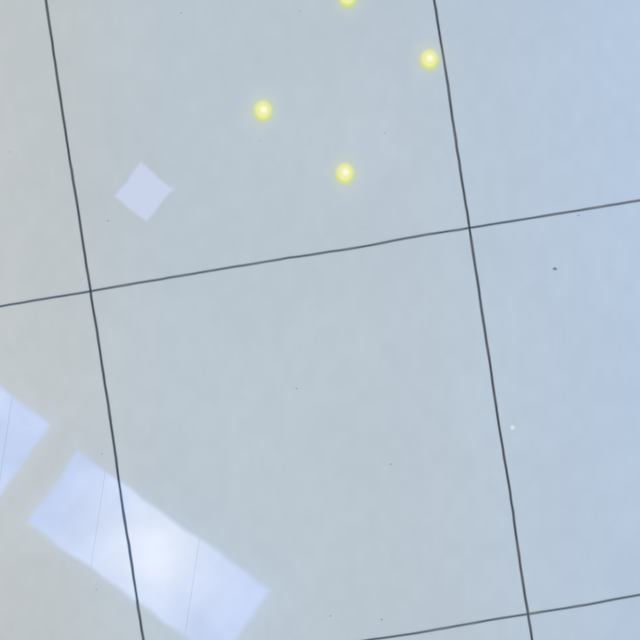
Write a WebGL 2 fragment shader that draws this texture.

```glsl
#version 300 es
precision highp float;
// Pale polished floor tiles with dark slanted joints, window reflections and yellow lamp glints.
uniform vec2 u_resolution;
out vec4 fragColor;

float hash(vec2 p) {
  vec3 q = fract(vec3(p.xyx) * 0.1031);
  q += dot(q, q.yzx + 33.33);
  return fract((q.x + q.y) * q.z);
}

float noise(vec2 p) {
  vec2 i = floor(p), f = fract(p);
  f = f * f * (3.0 - 2.0 * f);
  return mix(mix(hash(i), hash(i + vec2(1, 0)), f.x),
             mix(hash(i + vec2(0, 1)), hash(i + vec2(1, 1)), f.x), f.y);
}

float fbm(vec2 p) {
  float sum = 0.0, amp = 0.5;
  for (int i = 0; i < 4; i++) {
    sum += amp * noise(p);
    p = p * 2.03 + 17.0;
    amp *= 0.5;
  }
  return sum;
}

// Signed distance to a box whose long side points along dir
float tiltedBox(vec2 p, vec2 dir, vec2 halfSize) {
  vec2 q = abs(vec2(dot(p, dir), dot(p, vec2(-dir.y, dir.x)))) - halfSize;
  return length(max(q, 0.0)) + min(max(q.x, q.y), 0.0);
}

// Distance to the nearest line of a family with the given spacing
float repeatDistance(float x, float spacing) {
  return abs(fract(x / spacing + 0.5) - 0.5) * spacing;
}

float cover(float d, float soft) {
  return 1.0 - smoothstep(-soft, soft, d);
}

void main() {
  vec2 p = gl_FragCoord.xy / u_resolution;
  float aa = max(0.9 / min(u_resolution.x, u_resolution.y), 0.0018);

  // Glaze: warm grey on the left, bluer towards the right
  vec3 color = mix(vec3(0.75, 0.775, 0.785), vec3(0.73, 0.78, 0.82), smoothstep(0.0, 0.35, p.x));
  color = mix(color, vec3(0.715, 0.785, 0.87), smoothstep(0.6, 1.1, p.x + 0.1 * p.y));
  color += 0.028 * (fbm(p * 5.0) - 0.47);
  color += 0.022 * (fbm(p * vec2(60.0, 42.0)) - 0.47);

  // Sparse dirt specks and faint blemishes
  vec2 cell = floor(p * 16.0);
  vec2 offset = fract(p * 16.0) - 0.2 - 0.6 * vec2(hash(cell + 3.1), hash(cell + 8.7));
  float speck = cover(length(offset * vec2(1.0, 1.3)) / 16.0 - 0.0016, 0.0018);
  color -= speck * step(0.92, hash(cell + 21.0)) * 0.14 * hash(cell + 5.0);
  color -= 0.28 * cover(length((p - vec2(0.867, 0.58)) * vec2(0.7, 1.0)) - 0.002, 0.0018);
  color += vec3(0.14, 0.13, 0.08) * cover(length(p - vec2(0.801, 0.332)) - 0.003, 0.003);

  // Two window reflections in a row and one small pane
  vec2 along = vec2(0.81, -0.586);
  float ripple = 0.005 * (noise(p * 35.0) - 0.5);
  float windows = 1.0;
  for (int i = 0; i < 2; i++) {
    vec2 center = mix(vec2(0.232, 0.131), vec2(-0.111, 0.39), float(i));
    windows = min(windows, tiltedBox(p - center, along, vec2(0.185, 0.068)));
  }
  float pane = tiltedBox(p - vec2(0.225, 0.699), vec2(0.78, -0.626), vec2(0.033, 0.034));
  float lit = cover(windows + ripple, 0.006);
  float glare = exp(-dot(p - vec2(0.24, 0.14), p - vec2(0.24, 0.14)) * 110.0);
  vec3 sky = mix(vec3(0.775, 0.835, 0.96), vec3(0.89, 0.925, 0.985), glare);
  sky += 0.1 * (fbm(p * 16.0) - 0.47);
  float seam = repeatDistance(p.x - 0.15 * p.y - 0.125, 0.163);
  sky -= 0.07 * cover(seam - 0.0005, 0.0018);
  color += vec3(0.01, 0.018, 0.04) * exp(-max(windows, 0.0) * 50.0);
  color = mix(color, sky, lit * 0.95);
  color = mix(color, vec3(0.8, 0.84, 0.94), cover(pane + ripple, 0.004) * 0.85);

  // Joints: slightly wavering, worn lines of a sheared grid
  float waver = 0.0025 * (noise(p * 9.0) - 0.5) + 0.0008 * (noise(p * 60.0) - 0.5);
  float upright = repeatDistance(p.x - 0.2246 + 0.153 * p.y + waver, 0.607);
  float level = repeatDistance(p.y - 0.521 - 0.167 * p.x + waver, 0.618);
  float wear = noise(p * 42.0);
  vec3 uprightColor = mix(vec3(0.2, 0.22, 0.25), vec3(0.38, 0.4, 0.43), wear);
  vec3 levelColor = mix(vec3(0.24, 0.31, 0.38), vec3(0.46, 0.47, 0.48), wear);
  uprightColor = mix(uprightColor, vec3(0.26, 0.36, 0.48), lit * 0.7);
  color -= 0.05 * cover(min(upright, level) - 0.002, 0.004);
  color = mix(color, levelColor, cover(level - 0.0013 - 0.0007 * wear, aa) * 0.9);
  color = mix(color, uprightColor, cover(upright - 0.0014 - 0.0007 * wear, aa) * 0.93);

  // Four lamp glints at the corners of a skewed lattice cell
  for (int i = 0; i < 4; i++) {
    vec2 center = vec2(0.539, 0.729) + float(i % 2) * vec2(-0.128, 0.098)
                + float(i / 2) * vec2(0.132, 0.178);
    vec2 q = p - center;
    float r = length(q * vec2(1.08, 0.95));
    float lower = smoothstep(0.012, -0.016, q.y);
    color = mix(color, vec3(0.86, 0.89, 0.7), 0.55 * exp(-r * r * 2200.0));
    color = mix(color, mix(vec3(0.9, 0.92, 0.62), vec3(0.86, 0.89, 0.42), lower),
                cover(r - 0.0148, 0.004));
    color = mix(color, vec3(0.94, 0.95, 0.74), cover(r - 0.0105, 0.004));
    float core = length(q - vec2(0.001, 0.002));
    color = mix(color, vec3(0.91, 0.91, 0.52), 0.5 * cover(abs(core - 0.008) - 0.001, 0.002));
    color = mix(color, vec3(0.99, 0.98, 0.88), cover(core - 0.0045, 0.0035));
  }

  fragColor = vec4(clamp(color, 0.0, 1.0), 1.0);
}
```
